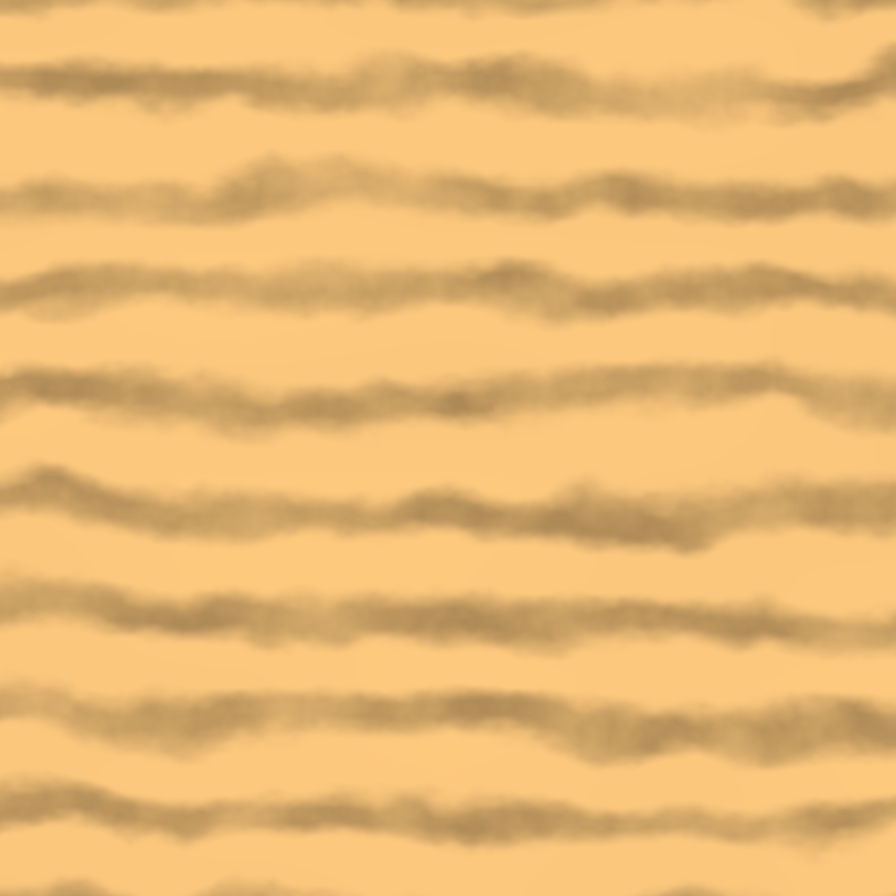
This pattern is drawn by a WebGL 1 fragment shader. Its source:

```glsl
precision highp float;

uniform vec2 u_resolution;

#define BAND_COUNT 8.5
#define BAND_OFFSET 0.70
#define BAND_HALF_WIDTH 0.32
#define BAND_CORE 0.05
#define WAVER 0.78
#define SHADE_DEPTH 0.31
#define SAND vec3(0.988, 0.784, 0.490)

float hash(vec2 p) {
    return fract(sin(dot(p, vec2(127.1, 311.7))) * 43758.5453);
}

float valueNoise(vec2 p) {
    vec2 cell = floor(p);
    vec2 f = fract(p);
    f = f * f * (3.0 - 2.0 * f);
    float low = mix(hash(cell), hash(cell + vec2(1.0, 0.0)), f.x);
    float high = mix(hash(cell + vec2(0.0, 1.0)), hash(cell + vec2(1.0, 1.0)), f.x);
    return mix(low, high, f.y);
}

// Octave sum; fold = 1 creases each octave around its middle value
float fbm(vec2 p, float fold) {
    float sum = 0.0;
    float amplitude = 0.5;
    for (int i = 0; i < 5; i++) {
        float n = valueNoise(p);
        sum += amplitude * mix(n, abs(2.0 * n - 1.0), fold);
        p = p * 2.03 + vec2(17.3, 9.1);
        amplitude *= 0.5;
    }
    return sum;
}

void main() {
    vec2 uv = gl_FragCoord.xy / u_resolution;

    // Wavering distance to the nearest band centre, in band spacings
    float waver = WAVER * (fbm(uv * vec2(6.0, 8.0) + 3.7, 0.0) - 0.48);
    float crease = 0.25 * (fbm(uv * vec2(5.0, 6.0) + 41.2, 1.0) - 0.35);
    float row = uv.y * BAND_COUNT - BAND_OFFSET + waver + crease;
    float fromCentre = abs(fract(row + 0.5) - 0.5);
    float band = 1.0 - smoothstep(BAND_CORE, BAND_HALF_WIDTH, fromCentre);

    // Blotchy density with faint folds
    float blotch = fbm(uv * vec2(10.0, 9.0) + 71.5, 0.0) - 0.48;
    float fold = 0.35 - fbm(uv * vec2(7.0, 8.0) + 23.9, 1.0);
    float density = clamp(0.72 + 1.2 * blotch + 0.45 * fold, 0.3, 1.0);

    // Slight tonal drift over the open ground
    float drift = 1.0 + 0.015 * (valueNoise(uv * vec2(4.0, 9.0)) - 0.5);
    vec3 color = SAND * drift * (1.0 - SHADE_DEPTH * band * density);
    gl_FragColor = vec4(color, 1.0);
}
```
